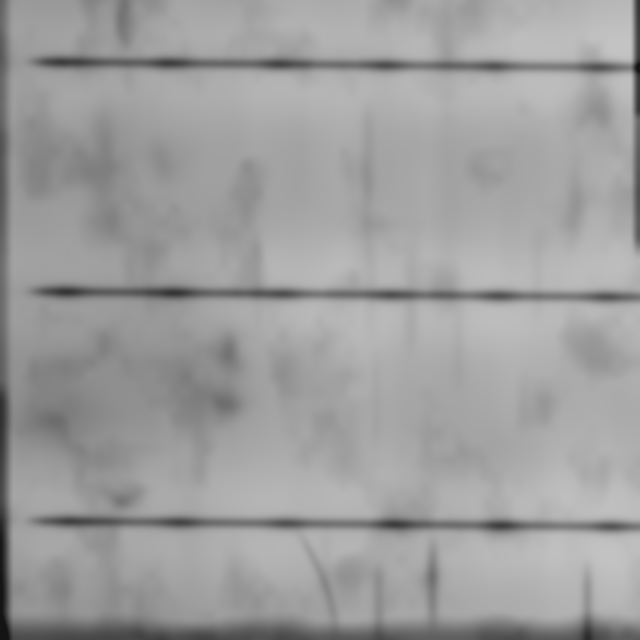
Reproduce this texture procedurally as a three.js fragment shader.

```glsl
// Weathered grey concrete wall: three horizontal seams with regular dark lumps, soft stains and worn edges.
varying vec2 vUv;

const float SEAM_GAP = 0.3587;
const float SEAM_BOTTOM = 0.1816;
const float SEAM_TILT = 0.0095;
const float LUMP_GAP = 0.1686;

float hash(vec2 p) {
  vec3 q = fract(vec3(p.xyx) * 0.1031);
  q += dot(q, q.yzx + 33.33);
  return fract((q.x + q.y) * q.z);
}

float noise(vec2 p) {
  vec2 cell = floor(p), f = fract(p);
  f = f * f * (3.0 - 2.0 * f);
  float low = mix(hash(cell), hash(cell + vec2(1.0, 0.0)), f.x);
  float high = mix(hash(cell + vec2(0.0, 1.0)), hash(cell + 1.0), f.x);
  return mix(low, high, f.y);
}

float fbm(vec2 p) {
  float sum = 0.0, weight = 0.5;
  for (int i = 0; i < 3; i++) {
    sum += weight * noise(p);
    p = p * 2.03 + 17.3;
    weight *= 0.45;
  }
  return sum / 0.826;
}

float bell(float x, float width) {
  return exp(-x * x / (width * width));
}

float stain(vec2 p, vec2 center, vec2 radius) {
  vec2 q = (p - center) / radius;
  return exp(-dot(q, q));
}

float streak(vec2 p, float x, float bottom, float top, float width) {
  float span = smoothstep(bottom - 0.03, bottom + 0.03, p.y)
             * (1.0 - smoothstep(top - 0.03, top + 0.03, p.y));
  return bell(p.x - x, width) * span;
}

// x: signed distance to the nearest seam, y: its row counted from the bottom
vec2 nearestSeam(vec2 p) {
  float t = (p.y + SEAM_TILT * (p.x - 0.5) - SEAM_BOTTOM) / SEAM_GAP;
  float row = floor(t + 0.5);
  return vec2((t - row) * SEAM_GAP, row);
}

float seamShade(vec2 p, vec2 seam) {
  float phase = (p.x - 0.111 + 0.0065 * seam.y) / LUMP_GAP;
  float id = floor(phase + 0.5);
  float lump = bell((phase - id) * LUMP_GAP, 0.029) * mix(0.85, 1.1, hash(vec2(id + 9.0, seam.y + 5.0)));
  float groove = 0.235 * bell(seam.x, 0.0085) + 0.15 * lump * bell(seam.x + 0.0005, 0.0125);
  return groove * smoothstep(0.03, 0.075, p.x);
}

float concrete(vec2 p, float seamDistance) {
  float tone = mix(0.575, 0.68, smoothstep(0.0, 0.9, p.x));
  tone += 0.06 * bell(abs(seamDistance) - 0.035, 0.06);
  tone += 0.12 * (fbm(p * 4.0 + 3.1) - 0.5);
  tone += 0.022 * (noise(vec2(p.x * 30.0, p.y * 5.0)) - 0.5);
  float blotch = smoothstep(0.45, 0.95, fbm(p * vec2(13.0, 11.0) + 41.0));
  return tone - 0.11 * blotch;
}

float wear(vec2 p) {
  vec2 q = p + 0.016 * (vec2(noise(p * 26.0), noise(p * 26.0 + 60.0)) - 0.5);
  // large and small smudges
  float shade = 0.17 * stain(q, vec2(0.352, 0.452), vec2(0.024, 0.033));
  shade += 0.18 * stain(q, vec2(0.355, 0.37), vec2(0.028, 0.028));
  shade += 0.17 * stain(q, vec2(0.195, 0.222), vec2(0.022, 0.017));
  shade += 0.08 * stain(q, vec2(0.1, 0.345), vec2(0.075, 0.05));
  shade += 0.09 * stain(q, vec2(0.165, 0.74), vec2(0.023, 0.1));
  shade += 0.07 * stain(q, vec2(0.255, 0.745), vec2(0.03, 0.035));
  shade += 0.09 * stain(q, vec2(0.94, 0.83), vec2(0.03, 0.045));
  shade += 0.07 * stain(q, vec2(0.895, 0.68), vec2(0.014, 0.05));
  shade += 0.09 * stain(q, vec2(0.672, 0.1), vec2(0.018, 0.025));
  // runs in the top and bottom panels
  shade += 0.12 * streak(q, 0.192, 0.93, 1.1, 0.014);
  shade += 0.14 * streak(p, 0.676, 0.03, 0.15, 0.010);
  shade += 0.09 * streak(p, 0.592, 0.01, 0.11, 0.010);
  shade += 0.13 * streak(p, 0.918, -0.1, 0.11, 0.009);
  // faint scattered runs
  for (int i = 0; i < 12; i++) {
    vec2 seed = vec2(float(i), 7.0);
    float x = 0.05 + 0.92 * hash(seed);
    float bottom = hash(seed + 23.0);
    shade += 0.025 * streak(p, x, bottom, bottom + 0.14, 0.011);
  }
  // curved crack in the lowest panel
  float t = clamp((0.167 - p.y) / 0.15, 0.0, 1.0);
  float crackX = 0.469 + 0.027 * t * (3.0 - t * t);
  return shade + 0.09 * streak(p, crackX, 0.02, 0.16, 0.009);
}

float edgeShade(vec2 p) {
  float leftDepth = 0.2 + 0.08 * bell(p.y - 0.7, 0.1)
                  + 0.18 * (1.0 - smoothstep(0.37, 0.41, p.y))
                  + 0.12 * (1.0 - smoothstep(0.16, 0.2, p.y));
  float rightDepth = 0.3 * smoothstep(0.59, 0.63, p.y) + 0.22 * smoothstep(0.81, 0.83, p.y);
  float rim = 0.03 + 0.02 * noise(vec2(p.x * 22.0, 2.0));
  return leftDepth * (1.0 - smoothstep(0.0, 0.023, p.x))
       + rightDepth * smoothstep(0.984, 0.999, p.x)
       + 0.3 * (1.0 - smoothstep(0.0, rim, p.y));
}

void main() {
  vec2 seam = nearestSeam(vUv);
  float grey = concrete(vUv, seam.x) - wear(vUv) - seamShade(vUv, seam) - edgeShade(vUv);
  gl_FragColor = vec4(vec3(clamp(grey, 0.08, 0.78)), 1.0);
}
```
